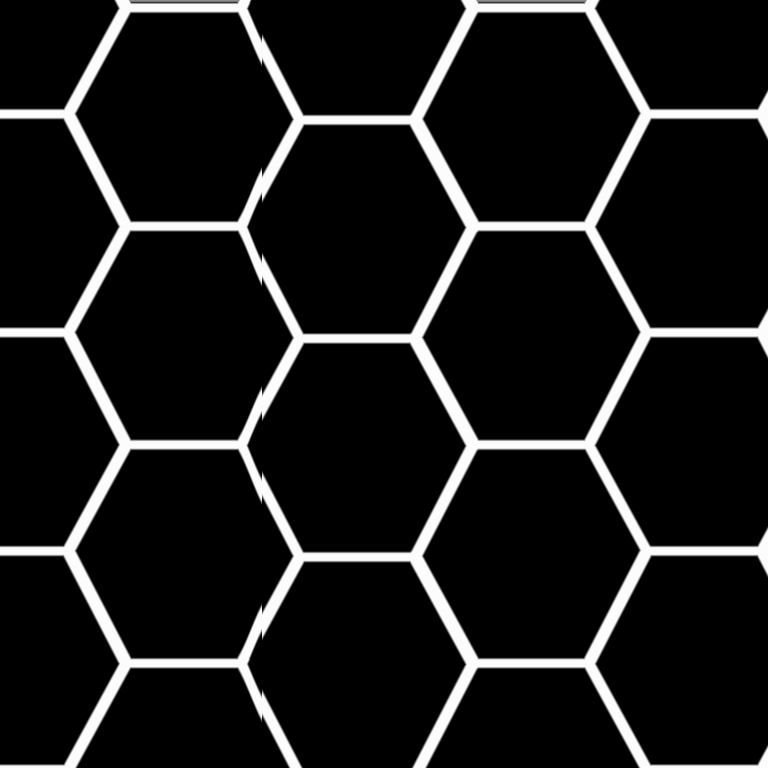
Reproduce this pattern procedurally as a Shadertoy shader.

```glsl
// White honeycomb wire on black: flat-topped hexagons drawn as capsule edges.
// Columns sag a little, strokes differ in weight by direction and column,
// and one vertical seam stretches the strokes that reach it.
#define COLUMN_STEP 0.2259
#define ROW_STEP 0.2845
#define ORIGIN vec2(0.0137, 0.5631)
#define HALF_RUNG 0.0752
#define SAG 0.0039
#define RUNG_WIDTH 0.0120
#define DIAGONAL_WIDTH 0.0158
#define WEIGHT_SWING 0.0016
#define SEAM_X 0.341
#define SEAM_STRETCH 0.0055
#define SOFTNESS 0.0021
#define WIRE_COLOR vec3(0.99)

const float PI = 3.14159;

float hash(vec2 p) {
    return fract(sin(dot(p, vec2(12.9898, 78.233))) * 43758.5453);
}

// Signed distance to a round-ended stroke
float stroke(vec2 p, vec2 a, vec2 b, float width) {
    vec2 ab = b - a;
    float t = clamp(dot(p - a, ab) / dot(ab, ab), 0.0, 1.0);
    return length(p - a - ab * t) - 0.5 * width;
}

// Height of row zero in a column: odd columns rise half a row
float columnBase(float c) {
    return ORIGIN.y + 0.5 * ROW_STEP * mod(c, 2.0) + SAG * cos(0.5 * PI * c);
}

// End of a rung; side is -1 for left, +1 for right
vec2 joint(float c, float r, float side) {
    return vec2(ORIGIN.x + c * COLUMN_STEP + side * HALF_RUNG,
                columnBase(c) + r * ROW_STEP);
}

float honeycomb(vec2 p) {
    float d = 1.0;
    float firstColumn = floor((p.x - ORIGIN.x) / COLUMN_STEP);
    for (int i = 0; i < 2; i++) {
        float c = firstColumn + float(i);
        float odd = mod(c, 2.0);
        float nearRow = round((p.y - columnBase(c)) / ROW_STEP);
        // Falling strokes are heavier after even columns
        float fallWidth = DIAGONAL_WIDTH + WEIGHT_SWING * (1.0 - 2.0 * odd)
                        - 0.5 * WEIGHT_SWING * cos(0.5 * PI * c);
        for (int j = -1; j <= 1; j++) {
            float r = nearRow + float(j);
            float jitter = 0.0008 * (hash(vec2(c, r)) - 0.5);
            vec2 left = joint(c, r, -1.0);
            vec2 right = joint(c, r, 1.0);
            vec2 above = joint(c + 1.0, r + odd, -1.0);
            vec2 below = joint(c + 1.0, r + odd - 1.0, -1.0);
            d = min(d, stroke(p, left, right, RUNG_WIDTH));
            d = min(d, stroke(p, right, above, DIAGONAL_WIDTH + jitter));
            d = min(d, stroke(p, right, below, fallWidth + jitter));
        }
    }
    return d;
}

// Stretch that grows toward the seam and breaks off there
float seamShift(vec2 p) {
    float wear = 0.6 + 0.6 * hash(vec2(floor(p.y / (0.5 * ROW_STEP)), 3.0));
    return SEAM_STRETCH * wear * smoothstep(SEAM_X - 0.028, SEAM_X, p.x)
         * step(p.x, SEAM_X);
}

void mainImage(out vec4 fragColor, in vec2 fragCoord) {
    vec2 p = fragCoord / iResolution.y;
    float soft = max(SOFTNESS, 0.8 / iResolution.y);

    float d = honeycomb(p + vec2(seamShift(p), 0.0));
    float ink = 1.0 - smoothstep(-soft, soft, d);

    // Faint sliver along the top border above the odd columns
    float column = round((p.x - ORIGIN.x) / COLUMN_STEP);
    float offset = abs(p.x - ORIGIN.x - column * COLUMN_STEP);
    float sliver = mod(column, 2.0) * (1.0 - smoothstep(-soft, soft, offset - HALF_RUNG))
                 * smoothstep(0.9965, 0.9985, p.y);
    ink = max(ink, 0.55 * sliver);

    fragColor = vec4(WIRE_COLOR * ink, 1.0);
}
```
